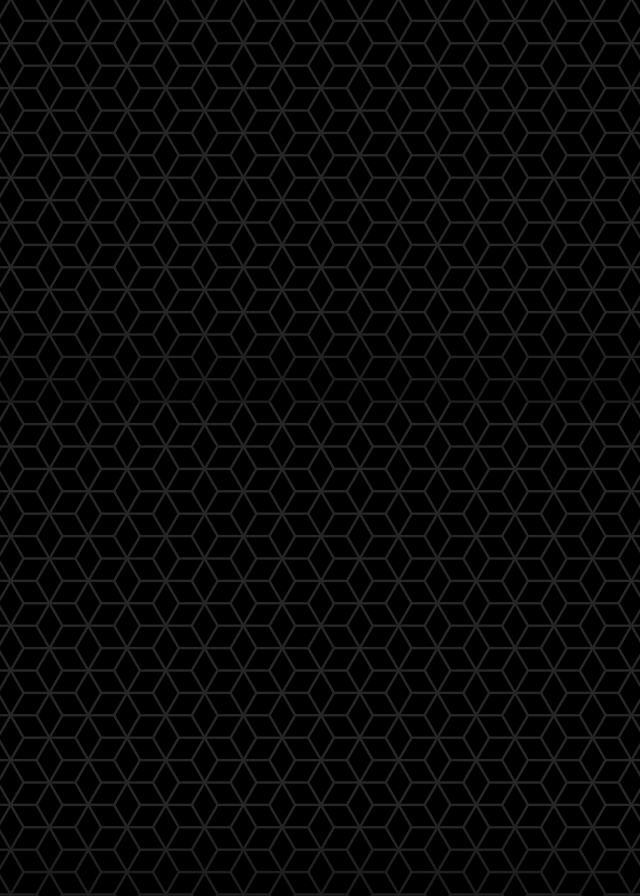
Give the GLSL for this pattern, as a WebGL 2 fragment shader.

```glsl
#version 300 es
precision highp float;
// Tumbling-block (rhombille) line pattern: thin grey lines on black.
// Each hexagonal cell of a staggered lattice holds a six-spoked star whose
// spokes reach the cell corners, so that neighbouring stars form the rhombi.

#define ROWS 20.0                       // stars per canvas height, in a column
#define STAR_ORIGIN vec2(0.0119, 0.0017) // one star centre, in canvas heights
#define LINE_WIDTH 0.0027               // in canvas heights
#define BAND_HEIGHT 0.55                // period of the tonal fade
#define FADE_SHARE 0.2                  // part of a band that is dimmed
#define GROUND_COLOR vec3(0.0)
#define DIM_COLOR vec3(0.118)
#define LINE_COLOR vec3(0.152)

uniform vec2 u_resolution;
out vec4 fragColor;

const float SQRT3 = 1.7320508;

// Offset from the nearest star centre; stars in one column are 1 apart.
vec2 nearestStar(vec2 p) {
    vec2 period = vec2(SQRT3, 1.0);
    vec2 a = mod(p + 0.5 * period, period) - 0.5 * period;
    vec2 b = mod(p, period) - 0.5 * period;
    return dot(a, a) < dot(b, b) ? a : b;
}

// Distance to the spokes at multiples of 60 degrees.
float spokeDistance(vec2 p) {
    p = abs(p);
    return min(p.y, abs(0.5 * SQRT3 * p.x - 0.5 * p.y));
}

void main() {
    vec2 uv = gl_FragCoord.xy / u_resolution.y;
    float pixel = 1.0 / u_resolution.y;

    // Line coverage, softened over one pixel
    float d = spokeDistance(nearestStar((uv - STAR_ORIGIN) * ROWS)) / ROWS;
    float coverage = clamp(0.5 + (0.5 * LINE_WIDTH - d) / pixel, 0.0, 1.0);

    // Lines dim gently towards the foot of each band
    float bandPhase = fract(uv.y / BAND_HEIGHT);
    float tone = smoothstep(0.0, FADE_SHARE, bandPhase);
    vec3 lineColor = mix(DIM_COLOR, LINE_COLOR, tone);

    fragColor = vec4(mix(GROUND_COLOR, lineColor, coverage), 1.0);
}
```
